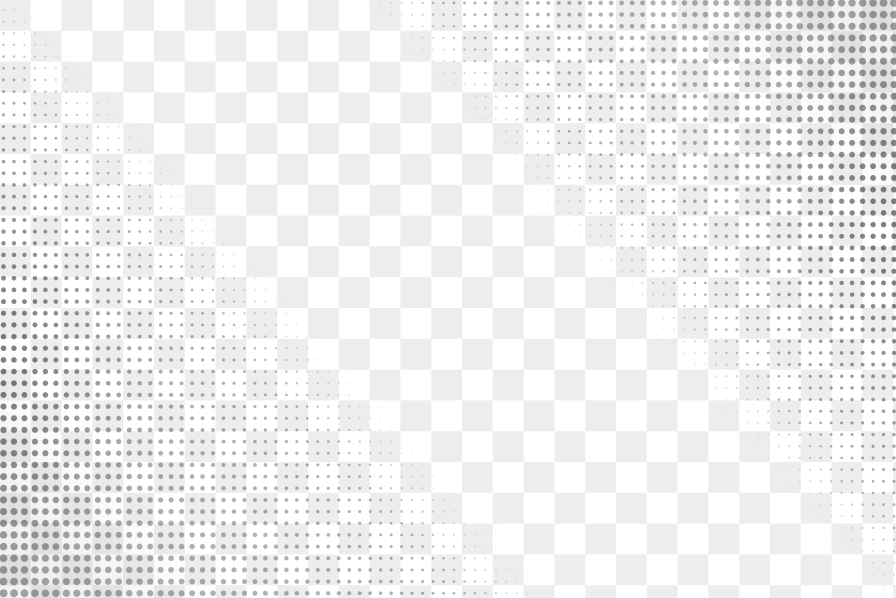
Reproduce this background procedurally as a Shadertoy shader.

```glsl
const float PI = 3.14159265;

// Soft-edged checkerboard: 1 on tinted cells, 0 on white ones
float checker(vec2 p, float cell, float pixel) {
    vec2 wave = sin(PI * p / cell);
    vec2 edge = clamp(wave * 2.0 * cell / (PI * pixel), -1.0, 1.0);
    return 0.5 + 0.5 * edge.x * edge.y;
}

// Dots that grow with depth into the corner and are darkest around darkSpot
vec2 halftone(vec2 p, vec2 origin, vec2 normal, float start, vec2 darkSpot, float pixel) {
    vec2 pitch = vec2(8.98, 10.0);
    vec2 center = (floor((p - origin) / pitch + 0.5)) * pitch + origin;
    float depth = dot(center, normal) - start;
    float radius = 0.65 + 0.0077 * max(depth, 0.0);
    float dotMask = clamp((radius - length(p - center)) / pixel + 0.5, 0.0, 1.0);

    vec2 offset = (center - darkSpot) / vec2(90.0, 150.0);
    float ink = 0.31 + 0.20 * exp(-dot(offset, offset));
    ink *= smoothstep(-12.0, 75.0, depth);

    // Faint haze deep in the corner
    float haze = 0.06 * smoothstep(190.0, 330.0, dot(p, normal) - start);
    return vec2(dotMask * ink, haze);
}

void mainImage(out vec4 fragColor, in vec2 fragCoord) {
    // Canvas is 768 units wide, y runs down from the top edge
    float pixel = 768.0 / iResolution.x;
    vec2 p = vec2(fragCoord.x, iResolution.y - fragCoord.y) * pixel;

    vec3 color = mix(vec3(1.0), vec3(0.93), checker(p, 26.4, pixel));

    // Halftone fields facing each other across the empty diagonal
    vec2 across = vec2(0.755, -0.656);
    vec2 lowerLeft = halftone(p, vec2(3.0, 8.5), -across, -26.0, vec2(0.0, 305.0), pixel);
    vec2 upperRight = halftone(p, vec2(3.0, 2.5), across, 228.0, vec2(768.0, 195.0), pixel);

    vec2 shade = lowerLeft + upperRight;
    color *= 1.0 - shade.y;
    color = mix(color, vec3(0.02), shade.x);
    fragColor = vec4(color, 1.0);
}
```
